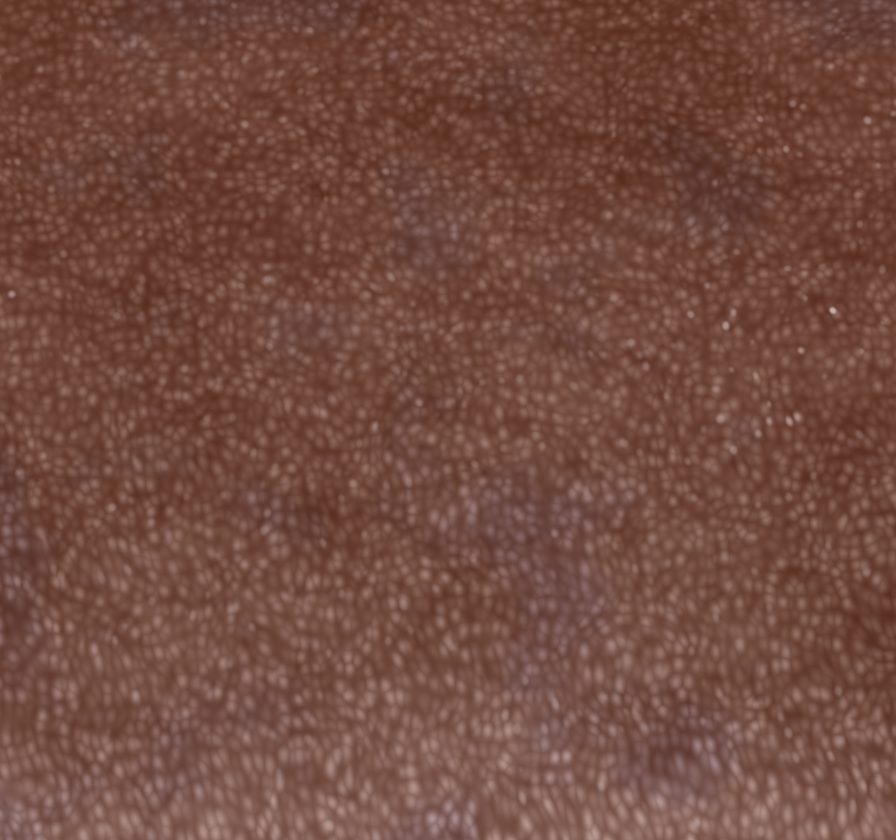
Reproduce this texture procedurally as a Shadertoy shader.

```glsl
// Brown pebbled skin or leather: soft fine grain, dull patches and a pale sheen towards the bottom.

const vec3  DARK_BROWN  = vec3(0.405, 0.245, 0.195);
const vec3  PALE_SHEEN  = vec3(0.700, 0.570, 0.540);
const vec3  GLINT_COLOR = vec3(0.800, 0.715, 0.715);
const vec3  MAUVE_TINT  = vec3(0.945, 0.965, 1.060);
const vec3  WARM_SHIFT  = vec3(0.012, -0.004, -0.016);
const float GRAINS      = 76.0;  // grains per canvas height
const float GRAIN_DEPTH = 0.62;  // contrast of the grain
const float GRAIN_MEAN  = 0.30;  // average height of the grain layer
const float LEAN        = 0.14;  // slant of the grains near the bottom

float hash(vec2 p) {
    vec3 q = fract(p.xyx * 0.1031);
    q += dot(q, q.yzx + 33.33);
    return fract((q.x + q.y) * q.z);
}

float noise(vec2 p) {
    vec2 i = floor(p), f = fract(p);
    f = f * f * (3.0 - 2.0 * f);
    float low  = mix(hash(i), hash(i + vec2(1, 0)), f.x);
    float high = mix(hash(i + vec2(0, 1)), hash(i + vec2(1, 1)), f.x);
    return mix(low, high, f.y);
}

float fbm(vec2 p) {
    float sum = 0.0, amplitude = 0.54;
    for (int i = 0; i < 3; i++) {
        sum += amplitude * noise(p);
        p = mat2(1.6, 1.2, -1.2, 1.6) * p + 19.7;
        amplitude *= 0.5;
    }
    return sum;
}

// Round soft bumps, one per jittered cell; a higher rarity leaves fewer tall ones
float bumps(vec2 p, float sharpness, float floorHeight, float rarity) {
    vec2 cell = floor(p);
    float top = 0.0;
    for (int y = -1; y <= 1; y++) {
        for (int x = -1; x <= 1; x++) {
            vec2 id = cell + vec2(x, y);
            vec2 jitter = vec2(hash(id + 3.1), hash(id + 57.7));
            vec2 d = p - id - mix(vec2(0.1), vec2(0.9), jitter);
            float height = mix(floorHeight, 1.0, pow(hash(id + 121.3), rarity));
            top = max(top, height * exp(-sharpness * dot(d, d)));
        }
    }
    return top;
}

// Soft elliptical spot
float spot(vec2 p, vec2 center, vec2 size) {
    vec2 d = (p - center) / size;
    return exp(-dot(d, d));
}

void mainImage(out vec4 fragColor, in vec2 fragCoord) {
    vec2 uv = fragCoord / iResolution.xy;
    vec2 p = fragCoord / iResolution.y;
    float down = 1.0 - uv.y;

    // Grain space: cells grow tall and lean towards the bottom
    vec2 g = vec2(p.x + LEAN * p.y * (1.0 - 0.5 * p.y), 0.62 * p.y + 0.25 * p.y * p.y);
    g += 0.012 * (vec2(noise(p * 17.0), noise(p * 17.0 + 41.0)) - 0.5);
    g *= GRAINS;

    // Broad light, brightest in the lower right
    float patches = fbm(p * vec2(5.0, 7.0) + 8.0);
    float bottomSheen = spot(uv, vec2(0.70, 0.0), vec2(0.28, 0.17));
    float tone = 0.05 + 0.19 * down + 0.17 * pow(down, 5.0);
    tone += 0.11 * bottomSheen;
    tone -= 0.09 * spot(uv, vec2(1.0, 0.25), vec2(0.09, 0.13));
    tone += 0.28 * (patches - 0.48);

    // Fine creases, grain and speckle
    float creases = fbm(p * vec2(16.0, 30.0) + vec2(0.0, 5.0 * p.x));
    float grain = bumps(g, 4.6, 0.28, 1.6) - GRAIN_MEAN;
    float contrast = 0.80 + 0.35 * down + 0.25 * bottomSheen;
    tone += 0.26 * (creases - 0.48);
    tone += GRAIN_DEPTH * contrast * grain;
    tone += 0.17 * contrast * (noise(g * 1.7 + 31.0) - 0.5);
    vec3 color = mix(DARK_BROWN, PALE_SHEEN, clamp(tone, -0.22, 1.05));

    // Dull mauve patches against warmer brown
    float mauve = smoothstep(0.46, 0.68, fbm(p * vec2(6.0, 8.0) + 71.0));
    color = mix(color, color * MAUVE_TINT, mauve);
    color += WARM_SHIFT * (0.7 - down) * (1.0 - mauve);

    // Wet glints, gathered at the right, the left edge and the bottom
    float gloss = 0.28 + 0.25 * bottomSheen;
    float rightGloss = spot(uv, vec2(0.95, 0.64), vec2(0.15, 0.20));
    gloss += 0.95 * rightGloss * smoothstep(0.38, 0.62, patches + 0.05);
    gloss += 0.45 * spot(uv, vec2(0.01, 0.63), vec2(0.05, 0.06));
    float glint = bumps(g * 0.82 + 17.0, 8.0, 0.0, 4.5);
    color = mix(color, GLINT_COLOR, clamp(gloss * smoothstep(0.22, 0.95, glint), 0.0, 0.9));

    fragColor = vec4(color, 1.0);
}
```
